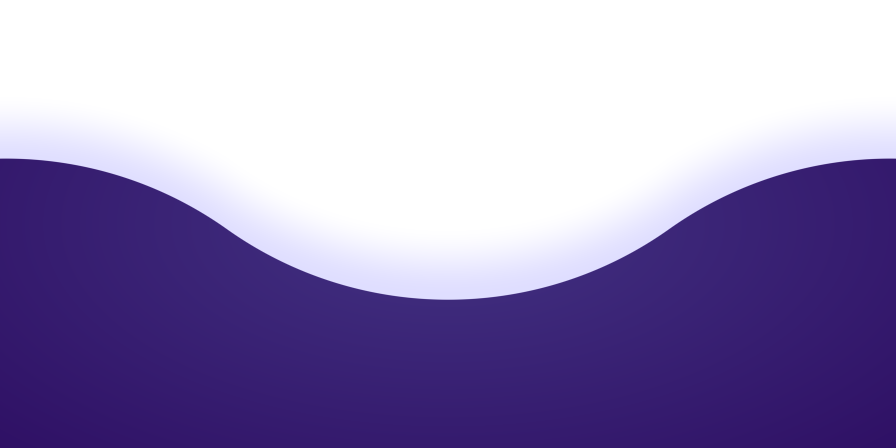
Give the GLSL for this background, as a Shadertoy shader.

```glsl
const vec3 PAPER = vec3(1.0);
const vec3 GLOW = vec3(0.875, 0.87, 1.0);
const vec3 VIOLET_CORE = vec3(0.262, 0.198, 0.512);
const vec3 VIOLET_RIM = vec3(0.183, 0.063, 0.395);

// Lengths are fractions of the canvas height
const float CREST = 0.646;
const float TROUGH = 0.331;
const float HALF_PERIOD = 0.987;
const float LIFT_CREST = 0.070;   // rise of the glow edge above the crest
const float LIFT_TROUGH = 0.086;  // rise of the glow edge above the trough
const float GLOW_SOFTNESS = 0.079;

// Wave of tangent circular arcs: x = height, y = cosine of its slope angle
vec2 arcWave(float x) {
    float folded = abs(mod(x + HALF_PERIOD, 2.0 * HALF_PERIOD) - HALF_PERIOD);
    float halfRun = 0.5 * HALF_PERIOD;
    float halfRise = 0.5 * (CREST - TROUGH);
    float radius = (halfRun * halfRun + halfRise * halfRise) / (2.0 * halfRise);
    bool inTrough = folded < halfRun;
    float offset = inTrough ? folded : HALF_PERIOD - folded;
    float rise = sqrt(radius * radius - offset * offset);
    float height = inTrough ? TROUGH + radius - rise : CREST - radius + rise;
    return vec2(height, rise / radius);
}

void mainImage(out vec4 fragColor, in vec2 fragCoord) {
    vec2 uv = fragCoord / iResolution.xy;
    float x = (fragCoord.x - 0.5 * iResolution.x) / iResolution.y;
    float pixel = 1.0 / iResolution.y;

    vec2 wave = arcWave(x);
    float above = uv.y - wave.x;

    // Soft glow resting on the wave
    float level = (wave.x - TROUGH) / (CREST - TROUGH);
    float lift = mix(LIFT_TROUGH, LIFT_CREST, level);
    float glowDistance = (above - lift) * wave.y;
    float glow = 1.0 - smoothstep(-GLOW_SOFTNESS, GLOW_SOFTNESS, glowDistance);
    vec3 color = mix(PAPER, GLOW, glow);

    // Violet body with an elliptical gradient from the canvas centre
    float radial = length(uv - 0.5) / length(vec2(0.5));
    vec3 violet = mix(VIOLET_CORE, VIOLET_RIM, radial);
    float body = 1.0 - smoothstep(-0.7 * pixel, 0.7 * pixel, above * wave.y);
    color = mix(color, violet, body);

    fragColor = vec4(color, 1.0);
}
```
